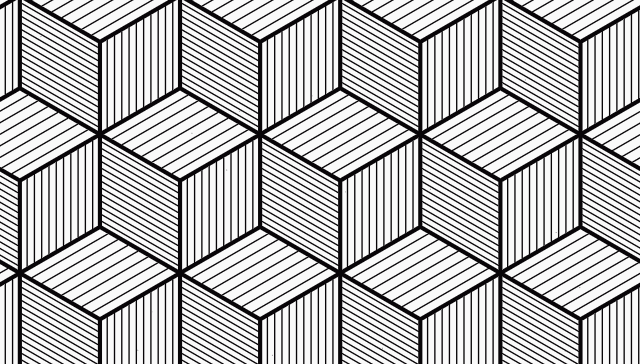
A Shadertoy shader for this pattern:

```glsl
// Isometric stacked cubes in black ink on white paper, four across.
// A hexagonal lattice gives each cube; its three rhombic faces are hatched
// parallel to one of their own edges, with a different spacing per face.

const float FACE = 0.8660254;  // height of a rhombic face, in cube edges

vec2 hash2(vec2 cell) {
    vec2 s = vec2(dot(cell, vec2(127.1, 311.7)), dot(cell, vec2(269.5, 183.3)));
    return fract(sin(s) * 43758.5);
}

// Offset from the centre of the nearest pointy-topped hexagon with unit edge
vec2 hexLocal(vec2 p) {
    vec2 period = vec2(2.0 * FACE, 3.0);
    vec2 a = mod(p + 0.5 * period, period) - 0.5 * period;
    vec2 b = mod(p, period) - 0.5 * period;
    return dot(a, a) < dot(b, b) ? a : b;
}

// Ink coverage of a stroke, from the distance to its centre line
float stroke(float dist, float width, float pixel) {
    return clamp((0.5 * width - dist) / pixel + 0.5, 0.0, 1.0);
}

// Sparse ink specks: one jittered point in a few of the cells
float specks(vec2 p, float pixel) {
    vec2 cell = floor(p * 2.5);
    vec2 jitter = hash2(cell);
    float dist = length(fract(p * 2.5) - 0.1 - 0.8 * jitter) / 2.5;
    return step(0.85, hash2(cell + 17.0).x) * stroke(dist, 0.011, pixel);
}

void mainImage(out vec4 fragColor, in vec2 fragCoord) {
    // Canvas position measured in cube edges from one cube's near corner
    float edgeLength = 0.1445;
    vec2 p = (fragCoord / iResolution.x - vec2(0.2813, 0.2865)) / edgeLength;
    float pixel = 1.0 / (iResolution.x * edgeLength);

    // Signed distances to the three axes through the near corner
    vec2 q = hexLocal(p);
    vec3 axis = vec3(q.x, -0.5 * q.x - FACE * q.y, -0.5 * q.x + FACE * q.y);

    // Face choice: x = across the hatching, y = across the other edges
    vec2 face;
    float divisions;
    if (axis.x > 0.0 && axis.z <= 0.0) {
        face = vec2(axis.x, -axis.z);  // right face, upright lines
        divisions = 11.0;
    } else if (axis.y > 0.0 && axis.x <= 0.0) {
        face = vec2(axis.y, -axis.x);  // left face, dense falling lines
        divisions = 14.0;
    } else {
        face = vec2(axis.z, -axis.y);  // top face, wide rising lines
        divisions = 8.0;
    }

    // Thin hatching and heavy outlines
    float spacing = FACE / divisions;
    float hatchDist = abs(fract(face.x / spacing - 0.5) - 0.5) * spacing;
    vec2 border = abs(min(face, FACE - face));
    float ink = stroke(hatchDist, 0.0145, pixel);
    ink = max(ink, stroke(min(border.x, border.y), 0.045, pixel));
    ink = max(ink, 0.4 * specks(p, pixel));

    fragColor = vec4(mix(vec3(0.98), vec3(0.03, 0.02, 0.03), ink), 1.0);
}
```
